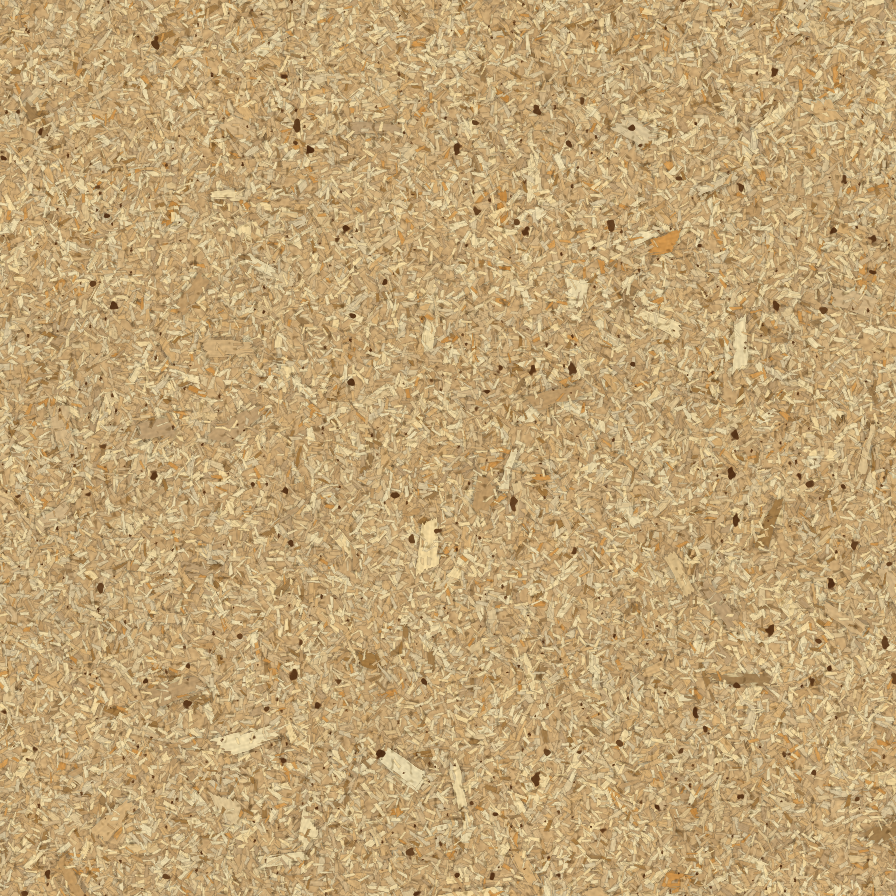
Reproduce this texture procedurally as a Shadertoy shader.

```glsl
const vec3 PIT = vec3(0.27, 0.14, 0.05);
const vec3 BROWN = vec3(0.62, 0.47, 0.27);
const vec3 SHADE = vec3(0.75, 0.61, 0.42);
const vec3 TAN = vec3(0.84, 0.70, 0.49);
const vec3 PALE = vec3(0.87, 0.77, 0.58);
const vec3 CREAM = vec3(0.95, 0.86, 0.65);
const vec3 ORANGE = vec3(0.80, 0.57, 0.30);
const vec3 WARM_SHIFT = vec3(0.03, -0.02, -0.08);

vec4 hash4(vec2 p) {
    vec4 q = fract(p.xyxy * vec4(0.1031, 0.1030, 0.0973, 0.1099));
    q += dot(q, q.wzxy + 33.33);
    return fract((q.xxyz + q.yzzw) * q.zywx);
}

float cornerSlope(vec2 cell, vec2 offset) {
    float angle = 6.2832 * hash4(cell + 71.0).x;
    return dot(vec2(cos(angle), sin(angle)), offset);
}

float gradientNoise(vec2 p) {
    vec2 i = floor(p), f = fract(p);
    vec2 u = f * f * f * (f * (f * 6.0 - 15.0) + 10.0);
    vec2 e = vec2(1.0, 0.0);
    float low = mix(cornerSlope(i, f), cornerSlope(i + e, f - e), u.x);
    float high = mix(cornerSlope(i + e.yx, f - e.yx), cornerSlope(i + 1.0, f - 1.0), u.x);
    return mix(low, high, u.y);
}

vec3 woodColor(float pick, float warmth) {
    vec3 c = pick < 0.04 ? BROWN : pick < 0.17 ? SHADE : pick < 0.48 ? TAN : pick < 0.74 ? PALE : CREAM;
    c = mix(c, ORANGE, 0.8 * step(0.975, warmth));
    return c + WARM_SHIFT * (warmth - 0.5);
}

// Tapered sliver with slanted ends; negative inside
float sliverDistance(vec2 p, vec2 halfSize, float slant) {
    p.x += p.y * slant;
    float width = halfSize.y * (1.0 - 0.45 * slant * p.x / halfSize.x);
    vec2 q = abs(p) - vec2(halfSize.x, width);
    return max(q.x, q.y);
}

// One sheet of scattered chips painted over the colour below
vec3 paintChips(vec3 color, vec2 uv, float scale, float density, vec2 halfSize, float seed, float pixel) {
    vec2 p = uv * scale;
    float blur = 0.8 * pixel * scale;
    for (int y = -1; y <= 1; y++)
    for (int x = -1; x <= 1; x++) {
        vec2 cell = floor(p) + vec2(x, y);
        vec4 place = hash4(cell + seed);
        vec4 look = hash4(cell + seed + 211.0);
        if (place.w > density) continue;
        float angle = 3.1416 * place.z;
        vec2 dir = vec2(cos(angle), sin(angle));
        vec2 d = p - cell - place.xy;
        vec2 local = vec2(dot(d, dir), dot(d, vec2(-dir.y, dir.x)));
        vec2 size = halfSize * mix(vec2(0.5), vec2(1.15, 1.5), look.xy);
        if (abs(local.x) > size.x * 1.8 + 0.1 || abs(local.y) > size.y * 2.0 + 0.1) continue;

        vec2 grainPos = local / halfSize * vec2(1.3, 2.6) + 40.0 * look.zw;
        float grain = gradientNoise(grainPos);
        float dist = sliverDistance(local, size, look.x * 1.6 - 0.8) + grain * halfSize.y * 0.7;
        float shadow = 1.0 - smoothstep(0.0, halfSize.y * 0.8, dist);
        float cover = 1.0 - smoothstep(-blur, blur, dist);
        vec3 chip = woodColor(look.z, look.w) * (1.0 + 0.09 * grain);
        color = mix(color * (1.0 - 0.17 * shadow), chip, cover * 0.92);
    }
    return color;
}

// Scattered ragged dark specks
vec3 paintPits(vec3 color, vec2 uv, float scale, float density, float radius, float seed, float pixel) {
    vec2 p = uv * scale;
    float blur = pixel * scale;
    float ragged = gradientNoise(p / radius * 0.8 + seed);
    for (int y = -1; y <= 1; y++)
    for (int x = -1; x <= 1; x++) {
        vec2 cell = floor(p) + vec2(x, y);
        vec4 h = hash4(cell + seed);
        if (h.w > density) continue;
        vec2 d = (p - cell - h.xy) * vec2(0.75 + 0.5 * h.z, 1.25 - 0.5 * h.z);
        float dist = length(d) - radius * mix(0.45, 1.2, h.z * h.z) + ragged * radius;
        float cover = 1.0 - smoothstep(-blur, blur, dist);
        color = mix(color, mix(PIT, BROWN, 0.3 * h.x), cover * 0.92);
    }
    return color;
}

void mainImage(out vec4 fragColor, in vec2 fragCoord) {
    vec2 uv = fragCoord / iResolution.y;
    float pixel = 1.0 / iResolution.y;

    // Ground dust
    vec3 color = mix(SHADE, TAN, 0.5 + gradientNoise(uv * 160.0));

    // Chips, from buried pieces to loose shreds
    color = paintChips(color, uv, 75.0, 0.90, vec2(0.70, 0.20), 13.0, pixel);
    color = paintChips(color, uv, 28.0, 0.40, vec2(0.60, 0.15), 37.0, pixel);
    color = paintChips(color, uv, 58.0, 0.75, vec2(0.70, 0.15), 59.0, pixel);
    color = paintChips(color, uv, 105.0, 0.70, vec2(0.70, 0.16), 83.0, pixel);
    color = paintChips(color, uv, 20.0, 0.10, vec2(0.55, 0.15), 107.0, pixel);
    color = paintChips(color, uv, 130.0, 0.45, vec2(0.75, 0.16), 131.0, pixel);

    // Crevices and dark specks
    float crevice = smoothstep(0.22, 0.55, gradientNoise(uv * 145.0 + 9.0));
    color *= 1.0 - 0.30 * crevice * vec3(0.8, 0.9, 1.1);
    color = paintPits(color, uv, 85.0, 0.10, 0.13, 157.0, pixel);
    color = paintPits(color, uv, 26.0, 0.16, 0.12, 179.0, pixel);

    // Fine fibre and broad tone drift
    color *= 1.0 + 0.09 * gradientNoise(uv * 230.0) + 0.035 * gradientNoise(uv * 6.0);
    fragColor = vec4(clamp(color, 0.0, 1.0), 1.0);
}
```
